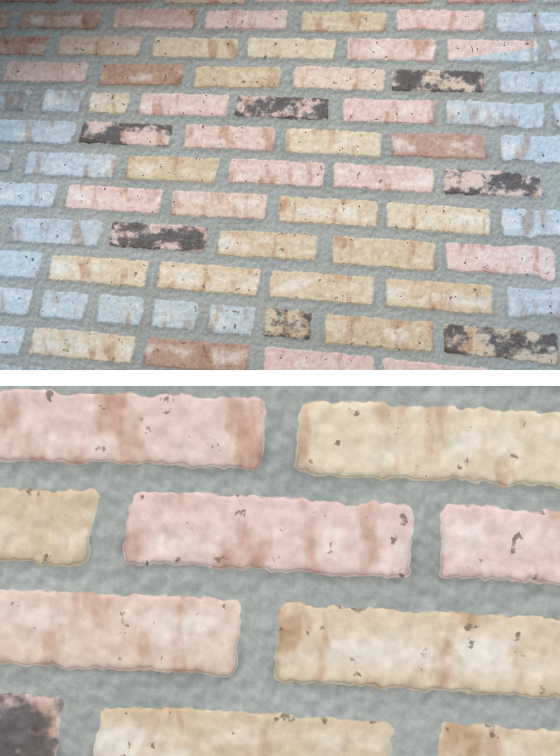
Top: the whole. Bottom: its middle third, enlarged.
Reproduce this texture procedurally as a Shadertoy shader.

```glsl
// Weathered reclaimed brick wall with wide grey mortar, seen at a slight slant.

float hash(vec2 p) {
    vec3 q = fract(p.xyx * 0.1031);
    q += dot(q, q.yzx + 33.33);
    return fract((q.x + q.y) * q.z);
}

float corner(vec2 cell, vec2 p) {
    float angle = 6.2832 * hash(cell);
    return dot(vec2(cos(angle), sin(angle)), p - cell);
}

float gradientNoise(vec2 p) {
    vec2 i = floor(p), f = p - i;
    vec2 w = f * f * f * (f * (f * 6.0 - 15.0) + 10.0);
    return mix(mix(corner(i, p), corner(i + vec2(1, 0), p), w.x),
               mix(corner(i + vec2(0, 1), p), corner(i + vec2(1, 1), p), w.x), w.y);
}

float fbm(vec2 p) {
    float sum = 0.0, gain = 0.7;
    for (int i = 0; i < 4; i++) {
        sum += gain * gradientNoise(p);
        p = mat2(1.6, 1.2, -1.2, 1.6) * p + 17.3;
        gain *= 0.55;
    }
    return sum;
}

float roundedBox(vec2 p, vec2 halfSize, float radius) {
    vec2 q = abs(p) - halfSize + radius;
    return length(max(q, 0.0)) + min(max(q.x, q.y), 0.0) - radius;
}

void mainImage(out vec4 fragColor, in vec2 fragCoord) {
    vec2 uv = fragCoord / iResolution.xy;
    float aspect = iResolution.x / iResolution.y;
    float down = 1.0 - uv.y;
    vec2 pos = vec2(uv.x * aspect, down) + 40.0;

    // Slanted courses that grow taller towards the bottom
    float slant = down * (1.0 - 0.15 * (uv.x - 0.5));
    float course = (sqrt(0.00472 + 0.00808 * (slant + 0.0157)) - 0.0687) / 0.00404;
    float row = floor(course + 0.5);
    float pitch = (0.174 + 0.05 * down) * (1.0 + 0.06 * (uv.x - 0.785));
    vec2 cellSize = vec2(pitch * aspect, 0.0687 + 0.00404 * row);

    // Running bond, with half-length headers in two courses
    float along = 2.5 + (uv.x - 0.785) / pitch + 0.5 * mod(row + 1.0, 2.0);
    bool headers = (row == 4.0 && along < 0.0) || (row == 10.0 && along < 2.0);
    float split = headers ? 2.0 : 1.0;
    cellSize.x /= split;
    float column = floor(along * split);
    vec2 local = (vec2(fract(along * split), course - row + 0.5) - 0.5) * cellSize;
    vec2 id = vec2(column + 20.0, row * 3.0 + 7.0);
    float pick = hash(id), pick2 = hash(id + 51.7), pick3 = hash(id + 93.1);
    float centreX = uv.x - local.x / aspect;

    // Ragged brick outline
    vec2 halfSize = cellSize * vec2(0.5, 0.375) - vec2(0.013 + 0.007 * pick2, 0.003 * pick3);
    local += (vec2(pick3, pick) - 0.5) * vec2(0.012, 0.006);
    local.y += (pick2 - 0.5) * 0.03 * local.x;
    float smear = smoothstep(0.85, 1.0, uv.x) * smoothstep(0.1, 0.5, down);
    float ragged = 0.006 * fbm(pos * 28.0) + 0.003 * gradientNoise(pos * 110.0);
    float d = roundedBox(local, halfSize, 0.008) + ragged + smear * 0.03 * fbm(pos * 11.0);
    float pixel = 1.2 / iResolution.y;
    float brickMask = 1.0 - smoothstep(-pixel, pixel, d);

    // Gritty mortar, lit from above
    vec2 grit = pos * 75.0;
    float relief = fbm(grit) - fbm(grit + vec2(0.2, 0.5));
    vec3 mortar = vec3(0.635, 0.65, 0.635) + 0.05 * fbm(pos * 7.0) + 0.10 * relief;
    mortar *= 1.0 - 0.16 * exp(-abs(d) * 180.0) * smoothstep(-0.01, 0.02, local.y);

    // Brick body: cream, tan, pink, old red and pale blue
    float cloud = fbm(pos * vec2(12.0, 18.0) + pick * 30.0);
    float fine = fbm(pos * 60.0 + pick2 * 20.0);
    vec3 brick = mix(vec3(0.85, 0.80, 0.71), vec3(0.78, 0.70, 0.59), pick2 * 0.8);
    float upperRight = centreX - down;
    brick = mix(brick, vec3(0.86, 0.77, 0.74), smoothstep(0.45, 0.75, pick + 0.5 * upperRight));
    float oldRed = smoothstep(0.55, 0.1, centreX + down * 1.8) + step(0.88, pick2) * 0.7;
    brick = mix(brick, vec3(0.68, 0.54, 0.49), min(oldRed, 0.85));
    bool blueLeft = centreX < 0.2 - 0.08 * pick3 && row > 3.0;
    bool blueHeader = headers && row > 9.0 && centreX < 0.44;
    bool blue = blueLeft || blueHeader || centreX > 0.87 + 0.05 * pick3;
    brick = mix(brick, vec3(0.73, 0.79, 0.83), blue ? 0.9 : 0.0);

    // Whitewash, stains, soot and pits
    float middle = 1.0 - smoothstep(0.2, 0.9, abs(local.y) / halfSize.y);
    float wash = middle * smoothstep(-0.15, 0.35, cloud + 0.3 * (pick3 - 0.5));
    brick = mix(brick, vec3(0.90, 0.89, 0.87), 0.65 * wash);
    float stain = smoothstep(0.05, 0.45, fbm(pos * vec2(22.0, 9.0) + pick3 * 40.0));
    brick = mix(brick, brick * vec3(0.85, 0.74, 0.68), 0.7 * stain);
    float sooty = step(0.87, pick3) * (blue ? 0.4 : 1.0);
    float soot = sooty * smoothstep(-0.25, 0.2, cloud + 0.4 * fine);
    brick = mix(brick, vec3(0.29, 0.28, 0.29), 0.8 * soot);
    brick += 0.09 * fine + 0.05 * relief;
    float pits = smoothstep(0.34, 0.5, fbm(pos * 48.0 + 9.0));
    brick = mix(brick, vec3(0.40, 0.36, 0.32), 0.65 * pits);

    // Bevelled edges: bright above, dark below
    float edge = exp(-abs(d + 0.002) * 450.0);
    brick *= 1.0 - edge * (0.10 + 0.16 * clamp(local.y / halfSize.y, -1.0, 1.0));
    vec3 color = mix(mortar, brick, brickMask);

    // Daylight falling off to the upper left, cooler at the sides
    float daylight = smoothstep(-0.35, 0.65, down + 0.75 * uv.x);
    color *= mix(0.35, 1.03, daylight) * (1.0 - 0.06 * smoothstep(0.7, 1.0, down));
    float side = smoothstep(0.25, 0.5, abs(uv.x - 0.5));
    color *= mix(vec3(1.0), vec3(0.96, 1.0, 1.04), side);
    fragColor = vec4(clamp(color, 0.0, 1.0), 1.0);
}
```
